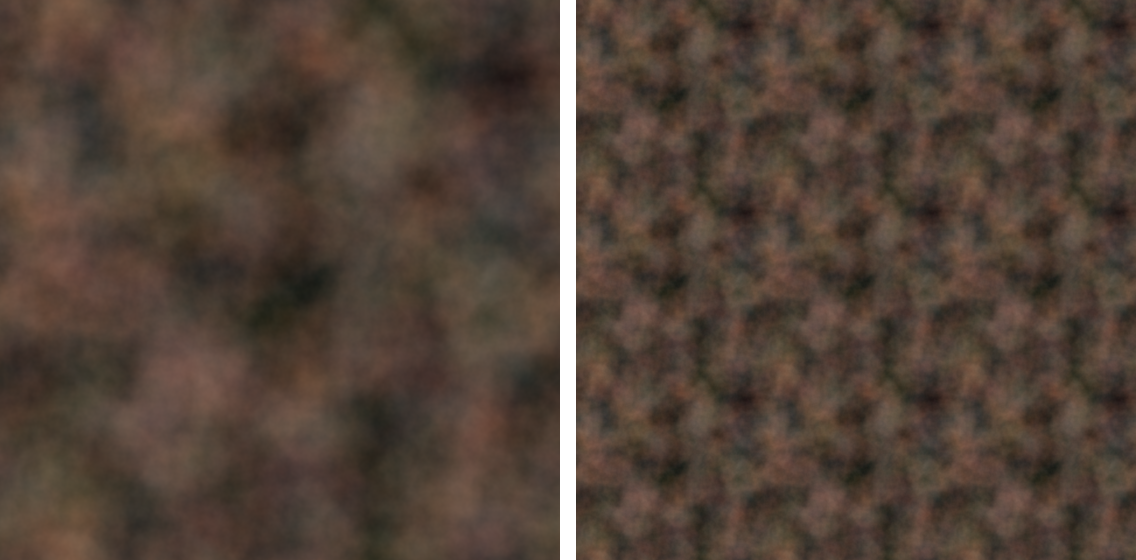
Left: one tile. Right: repeated 3 by 3.
This texture is drawn by a Shadertoy shader. Its source:

```glsl
#define CELLS 5.0
#define OCTAVES 6
#define GAIN 0.52
#define MID_BROWN vec3(0.313, 0.252, 0.210)
#define TONE_SPAN vec3(0.235, 0.170, 0.137)
#define RED_TINT vec3(0.042, -0.026, -0.018)
#define BLUE_TINT vec3(-0.014, 0.004, 0.046)

const float TAU = 6.2831853;

// Integer hash of a lattice point and seed, from 0 to 1
float hash(vec2 cell, float seed) {
    uvec3 v = uvec3(cell, seed) * uvec3(1597u, 3571u, 7919u);
    uint h = v.x ^ (v.y * 2747u) ^ (v.z * 9173u);
    h = (h ^ (h >> 15)) * 73244475u;
    h = (h ^ (h >> 13)) * 73244475u;
    h ^= h >> 16;
    return float(h & 65535u) / 65536.0;
}

// Ramp from one lattice corner along its random direction
float cornerRamp(vec2 cell, vec2 offset, float period, float seed) {
    float angle = TAU * hash(mod(cell, period), seed);
    return dot(vec2(cos(angle), sin(angle)), offset);
}

// Gradient noise that wraps after a whole number of cells
float gradientNoise(vec2 p, float period, float seed) {
    vec2 cell = floor(p);
    vec2 f = p - cell;
    vec2 blend = f * f * f * (f * (f * 6.0 - 15.0) + 10.0);
    vec2 right = vec2(1.0, 0.0);
    vec2 up = vec2(0.0, 1.0);
    float low = mix(cornerRamp(cell, f, period, seed),
                    cornerRamp(cell + right, f - right, period, seed), blend.x);
    float high = mix(cornerRamp(cell + up, f - up, period, seed),
                     cornerRamp(cell + 1.0, f - 1.0, period, seed), blend.x);
    return mix(low, high, blend.y);
}

// Octaves double in frequency, so every layer still tiles
float cloud(vec2 uv, float seed) {
    float sum = 0.0;
    float amplitude = 1.0;
    float period = CELLS;
    for (int i = 0; i < OCTAVES; i++) {
        sum += amplitude * gradientNoise(uv * period, period, seed + float(i));
        amplitude *= GAIN;
        period *= 2.0;
    }
    return sum;
}

void mainImage(out vec4 fragColor, in vec2 fragCoord) {
    vec2 uv = fragCoord / iResolution.xy;

    // Shared light and dark patches, then slight independent hue drifts
    vec3 color = MID_BROWN + TONE_SPAN * cloud(uv, 11.0);
    color += RED_TINT * cloud(uv, 37.0);
    color += BLUE_TINT * cloud(uv, 71.0);

    fragColor = vec4(clamp(color, 0.0, 1.0), 1.0);
}
```
